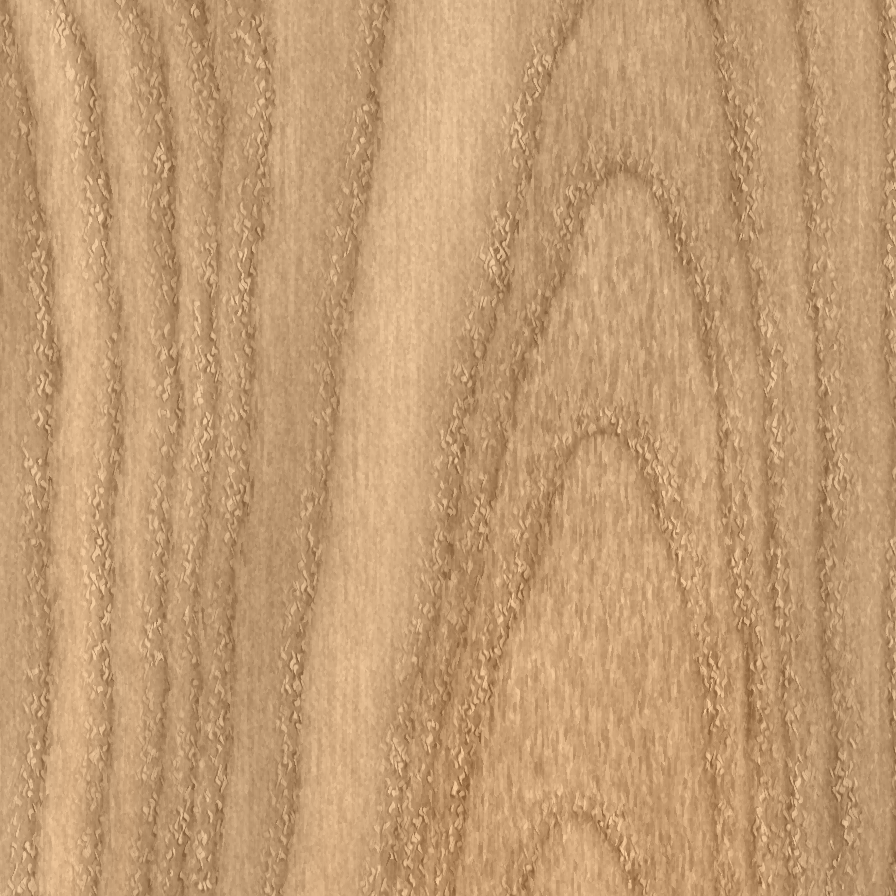
Give the GLSL for this texture, as a three.js fragment shader.

```glsl
// Flat-sawn pale ash veneer: cathedral growth rings, pore bands and fine fibres.
varying vec2 vUv;

vec2 hash2(vec2 p) {
  return fract(sin(vec2(dot(p, vec2(127.1, 311.7)), dot(p, vec2(269.5, 183.3)))) * 43758.5);
}

// Cellular noise: x = distance to the nearest seed, y = random value of that seed.
vec2 cells(vec2 p) {
  vec2 base = floor(p);
  vec2 nearest = vec2(9.0, 0.0);
  for (int j = -1; j <= 1; j++) {
    for (int i = -1; i <= 1; i++) {
      vec2 cell = base + vec2(float(i), float(j));
      vec2 seed = hash2(cell);
      float d = length(cell + seed - p);
      if (d < nearest.x) nearest = vec2(d, hash2(cell + 37.0).x);
    }
  }
  return nearest;
}

// Soft-edged random streak, centred on zero.
float streak(vec2 p) {
  vec2 c = cells(p);
  return (c.y - 0.5) * smoothstep(0.95, 0.25, c.x);
}

float bump(float x, float centre, float width) {
  float d = (x - centre) / width;
  return exp(-d * d);
}

// Broad, slow variation from layered sines.
float drift(vec2 p) {
  return sin(p.x * 9.0 + 2.0 * sin(p.y * 4.0 + 1.0)) * 0.5
       + sin(p.x * 23.0 - p.y * 5.0 + sin(p.y * 11.0)) * 0.3
       + sin(p.x * 57.0 + p.y * 3.0 + sin(p.y * 8.0)) * 0.2;
}

void main() {
  vec2 uv = vUv;
  float depth = 1.0 - uv.y;
  float longFibre = streak(uv * vec2(170.0, 7.0));
  float shortFibre = streak(uv * vec2(250.0, 52.0));

  // Ring coordinate: nested parabolas around a leaning axis, bent at the far left.
  float wobble = 0.004 * sin(uv.y * 17.0 + uv.x * 9.0) + 0.002 * sin(uv.y * 43.0 - uv.x * 31.0)
               + 0.009 * shortFibre;
  float bend = smoothstep(0.42, 0.1, uv.x) * (0.09 * exp(-5.0 * depth) - 0.055 * depth);
  float across = uv.x + wobble + bend - (0.71 - 0.07 * depth);
  bool onLeft = across < 0.0;
  float spread = onLeft ? 0.2 : 0.23;
  float ringPos = sqrt(max(across * across / (spread * spread) - depth + 1.0, 0.002));
  float slope = length(vec2(across / (spread * spread), 0.5)) / ringPos;

  // Columns: heart rings, right flank, then two groups of left flank.
  mat4 rings = mat4(0.3, 0.72, 0.9, 1.05,  1.26, 1.55, 1.9, 2.2,
                    1.7, 2.17, 2.37, 2.59,  2.92, 3.27, 3.6, 3.9);
  float latewood = 0.0;
  float edge = 0.0;
  float pores = 0.0;
  for (int c = 0; c < 4; c++) {
    if (c == 1 && onLeft) continue;
    for (int r = 0; r < 4; r++) {
      float d = (ringPos - rings[c][r]) / slope;
      latewood = max(latewood, exp(-max(d / 0.036, -d / 0.011)));
      edge = max(edge, bump(d, 0.0, 0.0055));
      pores = max(pores, smoothstep(-0.01, 0.004, d) * smoothstep(0.045, 0.008, d));
    }
  }

  // Wide pale sapwood lobes and the warmer heart.
  float heart = smoothstep(1.3, 0.75, ringPos);
  float pale = bump(ringPos, 1.4, 0.24) + bump(ringPos, 3.1, 0.13) * (1.0 + 0.7 * uv.y)
             + bump(ringPos, 2.77, 0.08) * (0.6 + 0.5 * uv.y) + 0.8 * bump(ringPos, 2.5, 0.05) * uv.y;
  pale *= smoothstep(0.0, -0.1, across);

  // Pores: ragged, thin upright flecks, each with a dark side, in patches.
  vec2 ragged = uv + vec2(0.0016 * sin(uv.y * 310.0 + 3.0 * sin(uv.x * 170.0)),
                          0.003 * sin(uv.x * 420.0 + uv.y * 90.0));
  vec2 pore = cells(ragged * vec2(200.0, 76.0));
  vec2 shade = cells((ragged + vec2(0.0024, 0.002)) * vec2(200.0, 76.0));
  float fleck = smoothstep(0.52, 0.25, pore.x) * smoothstep(0.35, 0.6, pore.y);
  float pit = smoothstep(0.55, 0.25, shade.x) * smoothstep(0.35, 0.6, shade.y) * (1.0 - fleck);
  float poreMask = pores * clamp(0.8 + 0.4 * drift(uv * 3.0), 0.3, 1.1);

  // Sum all layers into one lightness.
  float tone = 0.64 + 0.10 * drift(uv) + 0.05 * sin(uv.x * 31.0 + sin(uv.y * 5.0) * 2.0);
  tone += 0.28 * pale - 0.33 * latewood - 0.20 * edge;
  tone += poreMask * (0.68 * fleck - 0.45 * pit - 0.04);
  tone += 0.22 * longFibre + (0.26 + 0.34 * heart) * shortFibre;
  tone += 0.30 * streak(uv * vec2(330.0, 230.0));
  tone += 0.03 * sin((uv.x + uv.y * 0.8) * 520.0) * (1.0 - heart);

  // Sparse pale slits scattered through the heart and right flank.
  vec2 slit = cells(ragged * vec2(150.0, 46.0) + 19.0);
  float slitZone = max(heart, smoothstep(-0.05, 0.1, across));
  tone += 0.24 * slitZone * smoothstep(0.34, 0.14, slit.x) * smoothstep(0.5, 0.7, slit.y);

  // A short dark check in the right flank.
  tone -= 0.6 * bump(uv.x, 0.837 + 0.003 * sin(uv.y * 30.0), 0.0025) * bump(uv.y, 0.22, 0.05);

  vec3 wood = mix(vec3(0.62, 0.47, 0.32), vec3(0.88, 0.73, 0.565), clamp(tone, -0.35, 1.25));
  float warmth = heart * smoothstep(0.2, 0.9, depth) + 0.7 * pale * depth - 0.3;
  wood += warmth * vec3(0.016, -0.006, -0.022);
  gl_FragColor = vec4(wood, 1.0);
}
```
